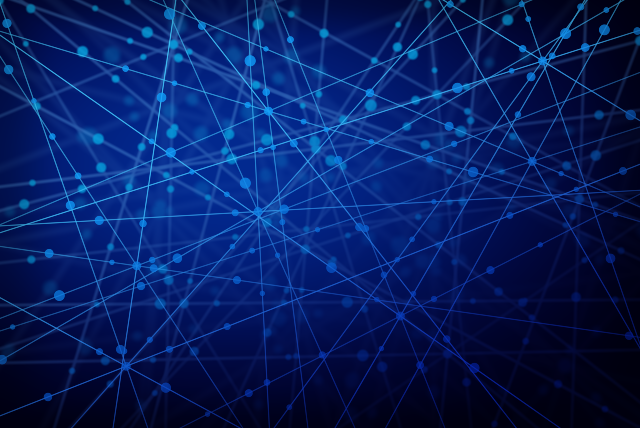
A WebGL 1 fragment shader for this background:

```glsl
precision highp float;
// Deep blue glow crossed by three layers of a node network, from blurred to sharp.
// Each layer scatters hubs, sends straight lines through them and strings
// round nodes along every line; light falls off towards the lower right.

uniform vec2 u_resolution;

const float PI = 3.14159265;
const int HUBS = 7;
const int SPOKES = 4;

float hash(vec2 p) {
  vec3 q = fract(p.xyx * 0.1031);
  q += dot(q, q.yzx + 33.33);
  return fract((q.x + q.y) * q.z);
}

// Soft coverage of a shape whose edge lies at the given radius
float cover(float dist, float radius, float softness) {
  return 1.0 - smoothstep(radius - softness, radius + softness, dist);
}

// Evenly spread hub positions, in units of the canvas height
vec2 hubPosition(float index, float seed, float aspect) {
  vec2 start = vec2(hash(vec2(seed, 1.0)), hash(vec2(seed, 2.0)));
  vec2 spread = fract(start + index * vec2(0.7549, 0.5698));
  return mix(vec2(0.08), vec2(0.92), spread) * vec2(aspect, 1.0);
}

// Nodes at irregular distances along a line; local = (along, across)
float nodesOnLine(vec2 local, float id, float size, float softness) {
  const float spacing = 0.15;
  float cell = floor(local.x / spacing);
  float place = mix(0.25, 0.75, hash(vec2(cell, id)));
  float present = step(0.55, hash(vec2(cell + 40.0, id)));
  float radius = size * mix(0.65, 1.4, pow(hash(vec2(cell + 80.0, id)), 2.0));
  float dist = length(local - vec2((cell + place) * spacing, 0.0));
  return present * cover(dist, radius, softness);
}

// Returns (line coverage, node coverage) of one network layer
vec2 network(vec2 p, float aspect, float seed, float width, float size, float softness) {
  float lines = 0.0;
  float nodes = 0.0;
  for (int h = 0; h < HUBS; h++) {
    float hub = float(h);
    vec2 offset = p - hubPosition(hub, seed, aspect);
    float turn = hash(vec2(hub, seed + 5.0));
    nodes = max(nodes, cover(length(offset), size * 1.1, softness));
    for (int s = 0; s < SPOKES; s++) {
      float id = seed + hub * 7.0 + float(s);
      float jitter = 0.7 * hash(vec2(id, 3.0));
      float angle = (float(s) + turn + jitter) * PI / float(SPOKES);
      vec2 along = vec2(cos(angle), sin(angle));
      vec2 local = vec2(dot(offset, along), dot(offset, vec2(-along.y, along.x)));
      float strength = mix(0.6, 1.0, hash(vec2(id, 9.0)));
      float line = strength * cover(abs(local.y), width, softness);
      lines += (1.0 - lines) * line * 0.9;
      nodes = max(nodes, nodesOnLine(local, id, size, softness));
    }
  }
  return vec2(lines, nodes);
}

// Blue glow, brightest left of and above the centre
vec3 backdrop(vec2 uv) {
  float dist = length((uv - vec2(0.36, 0.62)) * vec2(1.15, 1.25));
  float glow = 1.0 - smoothstep(0.06, 0.95, dist);
  return vec3(0.008 * glow, 0.16 * pow(glow, 1.6), 0.07 + 0.49 * glow);
}

// Blends a layer's lines, then its nodes, over the colour below
vec3 blendLayer(vec3 below, vec2 mask, vec3 lineColor, vec3 nodeColor, vec2 opacity) {
  vec3 color = mix(below, lineColor, mask.x * opacity.x);
  return mix(color, nodeColor, mask.y * opacity.y);
}

void main() {
  vec2 uv = gl_FragCoord.xy / u_resolution;
  float aspect = u_resolution.x / u_resolution.y;
  vec2 p = gl_FragCoord.xy / u_resolution.y;
  float pixel = 1.0 / u_resolution.y;

  // Light on the network: cyan at upper left, deep blue at lower right
  float light = smoothstep(0.0, 0.82, 0.35 + 0.8 * uv.y - 0.5 * uv.x);
  vec3 sharpLine = mix(vec3(0.05, 0.18, 0.82), vec3(0.26, 0.8, 1.0), light);
  vec3 sharpNode = mix(vec3(0.01, 0.12, 0.66), vec3(0.06, 0.62, 0.98), light);
  vec3 softLine = mix(vec3(0.05, 0.12, 0.5), vec3(0.3, 0.56, 0.84), light);
  vec3 softNode = mix(vec3(0.0, 0.1, 0.58), vec3(0.02, 0.64, 0.88), light);

  // Layers from far and blurred to near and sharp
  vec2 far = network(p, aspect, 131.0, 0.008, 0.015, 0.009);
  vec2 middle = network(p, aspect, 67.0, 0.0036, 0.0098, 0.0036);
  vec2 near = network(p, aspect, 19.0, 0.0014, 0.0094, max(0.5 * pixel, 0.0008));

  vec3 color = backdrop(uv);
  color = blendLayer(color, far, softLine, softNode, vec2(0.13, 0.25) * mix(0.4, 1.0, light));
  color = blendLayer(color, middle, softLine, softNode, vec2(0.5, 0.8) * mix(0.45, 1.0, light));
  color = blendLayer(color, near, sharpLine, sharpNode, vec2(0.95, 0.8) * mix(0.75, 1.0, light));

  // Darken towards the border
  vec2 border = min(uv, 1.0 - uv);
  color *= mix(0.78, 1.0, smoothstep(0.0, 0.1, min(border.x, border.y)));

  gl_FragColor = vec4(color, 1.0);
}
```
